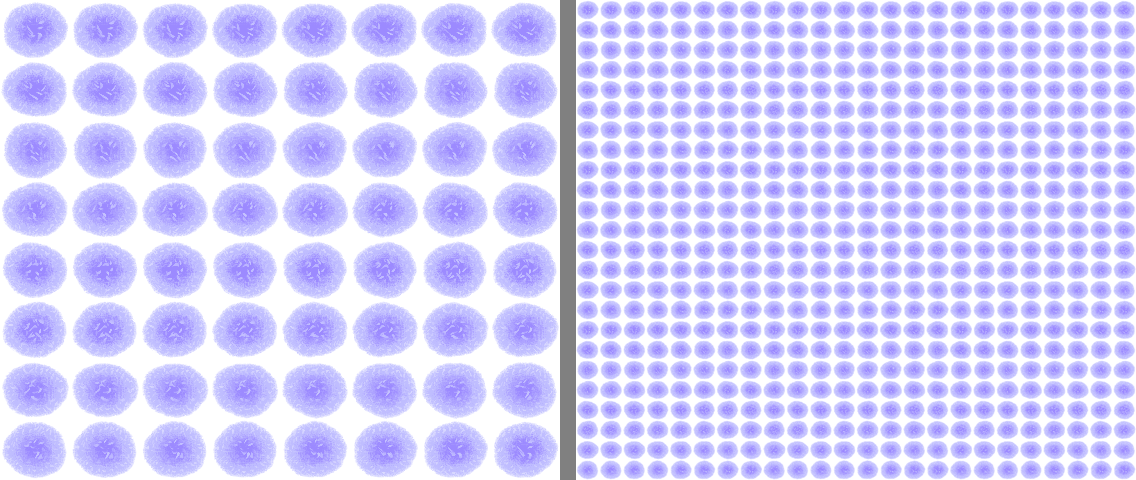
Left, the tile; right, the same tile 3 across and 3 down.
Reproduce this pattern procedurally as a WebGL 1 fragment shader.

```glsl
precision highp float;
uniform vec2 u_resolution;

const vec2 GRID = vec2(8.0, 8.0);
const float CELL_ASPECT = 1.17;
const float BLOB_RADIUS = 0.925;
const float FLECK_SCALE = 6.5;
const float WISP_SCALE = 5.0;
const float GRAIN_SCALE = 17.0;
const vec3 PAPER = vec3(1.0);
const vec3 RIM = vec3(0.89, 0.89, 1.0);
const vec3 PALE = vec3(0.80, 0.80, 1.0);
const vec3 BODY = vec3(0.75, 0.74, 1.0);
const vec3 INNER = vec3(0.68, 0.64, 1.0);
const vec3 CORE = vec3(0.61, 0.54, 1.0);
const float TAU = 6.2831853;

vec3 hash3(vec2 p) {
  vec3 h = fract(p.xyx * vec3(0.1031, 0.1030, 0.0973));
  h += dot(h, h.yxz + 33.33);
  return fract((h.xxy + h.yzz) * h.zyx);
}

// Feature point that drifts on a closed path over all frames.
vec2 featurePoint(vec3 h, float phase) {
  float speed = 1.0 + floor(h.z * 3.0);
  return 0.5 + 0.36 * sin(speed * phase + TAU * h.xy);
}

// Distance to the nearest feature point.
float cellular(vec2 p, float phase) {
  vec2 base = floor(p);
  float nearest = 2.0;
  for (int y = -1; y <= 1; y++) {
    for (int x = -1; x <= 1; x++) {
      vec2 cell = base + vec2(float(x), float(y));
      vec2 d = cell + featurePoint(hash3(cell + 71.0), phase) - p;
      nearest = min(nearest, length(d));
    }
  }
  return nearest;
}

// Scattered slivers, each with its own angle, size and strength.
float flecks(vec2 p, float phase, float soft) {
  vec2 base = floor(p);
  float amount = 0.0;
  for (int y = -1; y <= 1; y++) {
    for (int x = -1; x <= 1; x++) {
      vec2 cell = base + vec2(float(x), float(y));
      vec3 h = hash3(cell + 23.0);
      vec2 d = p - cell - featurePoint(h, phase);
      float angle = TAU * h.y + 0.7 * sin(phase + TAU * h.x);
      float c = cos(angle);
      float s = sin(angle);
      d = vec2(c * d.x + s * d.y, c * d.y - s * d.x);
      d.y += 0.5 * d.x * d.x;
      float size = mix(0.25, 0.58, h.z);
      float edge = length(d * vec2(1.0, 2.4)) - size;
      float sliver = 1.0 - smoothstep(-soft, soft, edge);
      amount = max(amount, sliver * mix(0.35, 1.0, h.x));
    }
  }
  return amount;
}

// Lobed outline built from whole angular harmonics.
float outline(float a, float phase) {
  float wobble = 0.020 * sin(2.0 * a + 3.0 * phase)
               + 0.018 * sin(3.0 * a - 4.0 * phase + 1.0)
               + 0.012 * sin(5.0 * a + 5.0 * phase + 2.0)
               + 0.008 * sin(9.0 * a - 3.0 * phase)
               + 0.006 * sin(17.0 * a + 4.0 * phase + 0.6);
  return BLOB_RADIUS + wobble;
}

void main() {
  // Cells run as one slow sequence, left to right and top to bottom.
  vec2 grid = gl_FragCoord.xy / u_resolution * GRID;
  vec2 id = floor(grid);
  float frame = (GRID.y - 1.0 - id.y) * GRID.x + id.x;
  float phase = TAU * frame / (GRID.x * GRID.y);
  float pixel = 2.0 * GRID.y / u_resolution.y;

  vec2 p = 2.0 * fract(grid) - 1.0;
  vec2 q = p * vec2(CELL_ASPECT, 1.0);
  float angle = atan(p.y, p.x + 0.00001);
  float r = length(p) / outline(angle, phase);

  // Warped textures.
  vec2 warped = q + 0.06 * sin(q.yx * 7.0 + vec2(phase, 2.0 - phase))
                  + 0.03 * sin(q.yx * 15.0 + vec2(1.0, 3.0) + 2.0 * phase);
  float grain = cellular(q * GRAIN_SCALE, phase) - 0.45;
  float patches = cellular(warped * 4.0 + 9.0, phase) - 0.45;
  float slivers = flecks(warped * FLECK_SCALE, phase, max(0.10, pixel * FLECK_SCALE * 0.5));
  float wisps = flecks(warped * WISP_SCALE + 40.0, phase, max(0.10, pixel * WISP_SCALE * 0.5));

  // Concentric tones with grainy borders.
  float coreSize = 0.38 + 0.06 * sin(2.0 * phase + 0.8);
  float tone = r + 0.30 * grain + 0.12 * patches;
  vec3 color = mix(INNER, BODY, smoothstep(0.43, 0.66, tone));
  color = mix(CORE, color, smoothstep(coreSize - 0.22, coreSize + 0.12, tone + 0.15 * patches));
  color = mix(color, PALE, smoothstep(0.76, 0.94, r + 0.20 * grain));

  // Light slivers in the outer ring, larger wisps around the centre.
  float ring = smoothstep(0.40, 0.85, r);
  color = mix(color, RIM, 0.75 * slivers * ring);
  float centre = smoothstep(0.03, 0.14, r) * (1.0 - smoothstep(0.30, 0.52, r));
  color = mix(color, PALE, 0.85 * wisps * centre);

  // Frayed translucent border.
  color = mix(color, RIM, smoothstep(0.90, 0.98, r + 0.10 * grain));
  float fray = 0.035 * slivers + 0.02 * grain;
  float cover = 1.0 - smoothstep(1.0 - pixel, 1.0 + pixel * 0.5, r + fray);
  gl_FragColor = vec4(mix(PAPER, color, cover), 1.0);
}
```
